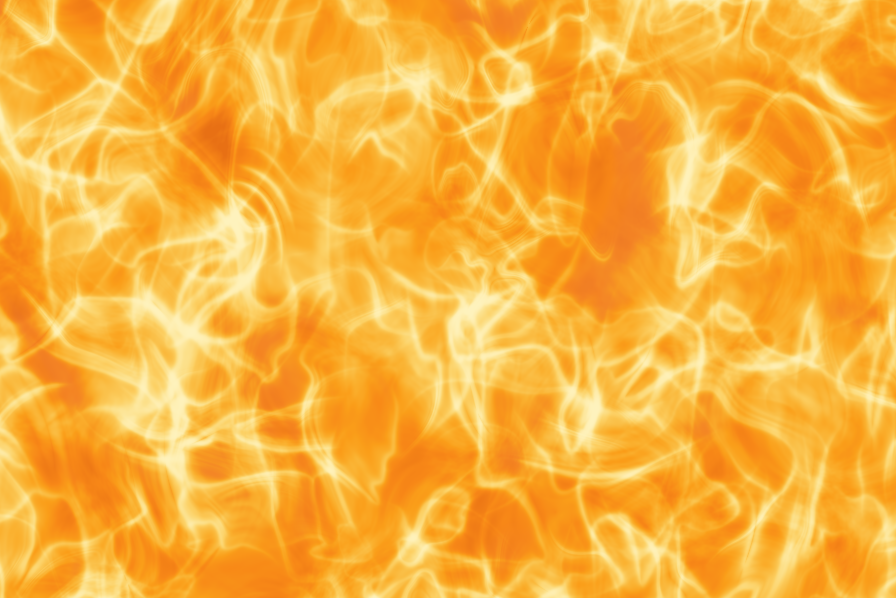
Give the GLSL for this texture, as a Shadertoy shader.

```glsl
// A wall of fire: soft orange billows and fine wisps under bright flame sheets.
// Each sheet is a contour of warped gradient noise, with a crisp rim and a glow
// fading to one side; the summed heat is coloured through a flame ramp.

const int   SHEETS       = 8;      // overlapping flame layers
const float SHEET_SCALE  = 3.1;    // noise cells per canvas height, first layer
const float SCALE_STEP   = 0.7;    // added cells for each further layer
const float RIM_WIDTH    = 0.0040; // in canvas heights
const float GLOW_WIDTH   = 0.24;   // in noise cells
const float RIM_HEAT     = 1.5;
const float GLOW_HEAT    = 0.95;
const float FILAMENT     = 0.6;    // streaks inside the sheets
const float WARP         = 0.65;
const float BILLOW_SCALE = 3.7;
const float BILLOW_HEAT  = 2.2;
const float WISP_SCALE   = 11.0;
const float WISP_HEAT    = 1.4;
const float BASE_HEAT    = -1.05;
const float SHOULDER     = 1.0;    // heat above this is compressed
const float HEADROOM     = 1.6;

const vec3 EMBER = vec3(0.93, 0.48, 0.22);
const int STOPS = 8;
const vec3 FLAME[STOPS] = vec3[STOPS](
    vec3(0.91, 0.44, 0.08), vec3(0.97, 0.53, 0.09),
    vec3(0.98, 0.62, 0.10), vec3(0.98, 0.69, 0.18),
    vec3(0.98, 0.75, 0.28), vec3(0.99, 0.82, 0.40),
    vec3(0.99, 0.89, 0.57), vec3(1.00, 0.97, 0.80));
const float LEVEL[STOPS] = float[STOPS](
    -3.0, -1.64, -0.82, -0.16, 0.45, 1.13, 1.96, 2.8);

vec2 hash2(vec2 p) {
    vec2 k = vec2(dot(p, vec2(127.1, 311.7)), dot(p, vec2(269.5, 183.3)));
    return 2.0 * fract(sin(k) * 43758.5453) - 1.0;
}

// Gradient noise, roughly -1 to 1
float noise(vec2 p) {
    vec2 i = floor(p), f = fract(p);
    vec2 u = f * f * f * (f * (f * 6.0 - 15.0) + 10.0);
    vec2 o = vec2(0.0, 1.0);
    float low  = mix(dot(hash2(i), f),
                     dot(hash2(i + o.yx), f - o.yx), u.x);
    float high = mix(dot(hash2(i + o.xy), f - o.xy),
                     dot(hash2(i + o.yy), f - o.yy), u.x);
    return 2.4 * mix(low, high, u.y);
}

vec2 noise2(vec2 p) {
    return vec2(noise(p + 3.1), noise(p + vec2(17.7, 41.3)));
}

float fbm(vec2 p) {
    float sum = 0.0, amp = 0.5;
    for (int i = 0; i < 4; i++) {
        sum += amp * noise(p);
        p = mat2(1.6, 1.2, -1.2, 1.6) * p + 7.3;
        amp *= 0.5;
    }
    return sum;
}

// Swirling field whose zero contour is the rim of a sheet
float swirl(vec2 q) {
    q += WARP * noise2(q * 0.7);
    q += 0.15 * noise2(q * 1.9 + 9.0);
    return noise(q);
}

// Heat of one layer of flame sheets
float sheet(vec2 p, float id) {
    float scale = SHEET_SCALE + SCALE_STEP * id;
    float angle = 0.6 * sin(id * 2.4 + 0.5);
    float c = cos(angle), s = sin(angle);
    mat2 turn = mat2(c, s, -s, c);
    vec2 stretch = scale * vec2(1.0, 0.78);
    vec2 shift = vec2(23.7, 11.9) * (id + 1.0);
    vec2 q = turn * p * stretch + shift;

    // Approximate distance to the rim, from the slope of the field
    float e = 0.002;
    float n = swirl(q);
    vec2 slope = vec2(swirl(turn * (p + vec2(e, 0.0)) * stretch + shift),
                      swirl(turn * (p + vec2(0.0, e)) * stretch + shift)) - n;
    float d = n / (length(slope) / e + 0.25 * scale);

    float strength = smoothstep(-0.25, 0.6, noise(q * 0.8 + 40.0));
    float width = RIM_WIDTH * (0.6 + 0.8 * strength);
    float rim = 1.0 / (1.0 + d * d / (width * width));
    float glow = smoothstep(-width, width, d)
               * exp(-max(d, 0.0) * scale / GLOW_WIDTH);
    float streak = noise(vec2(n * 7.0, dot(q, vec2(0.6, 0.8))) + shift);
    return strength * (RIM_HEAT * rim
                     + glow * (GLOW_HEAT + FILAMENT * streak));
}

vec3 flameColor(float heat) {
    vec3 color = FLAME[0];
    for (int i = 1; i < STOPS; i++) {
        float t = (heat - LEVEL[i - 1]) / (LEVEL[i] - LEVEL[i - 1]);
        color = mix(color, FLAME[i], clamp(t, 0.0, 1.0));
    }
    return color;
}

void mainImage(out vec4 fragColor, in vec2 fragCoord) {
    vec2 p = fragCoord / iResolution.y;

    // Soft billows and fine wisps behind the sheets
    vec2 b = p * BILLOW_SCALE * vec2(1.0, 0.8);
    b += 0.5 * noise2(b * 0.8 + 5.0);
    vec2 w = p * WISP_SCALE * vec2(1.0, 0.6) + 1.3 * noise2(p * 5.0 + 30.0);
    float heat = BASE_HEAT + BILLOW_HEAT * fbm(b) + WISP_HEAT * fbm(w);

    for (int i = 0; i < SHEETS; i++) heat += sheet(p, float(i));

    // Roll off the hottest crossings
    float excess = max(heat - SHOULDER, 0.0);
    heat = min(heat, SHOULDER) + HEADROOM * tanh(excess / HEADROOM);

    // Ruddy embers in the cooler gaps
    float ember = smoothstep(0.05, 0.5, fbm(b * 1.3 + 60.0))
                * (1.0 - smoothstep(-1.4, 0.0, heat));
    vec3 color = mix(flameColor(heat), EMBER, 0.4 * ember);
    fragColor = vec4(color, 1.0);
}
```
